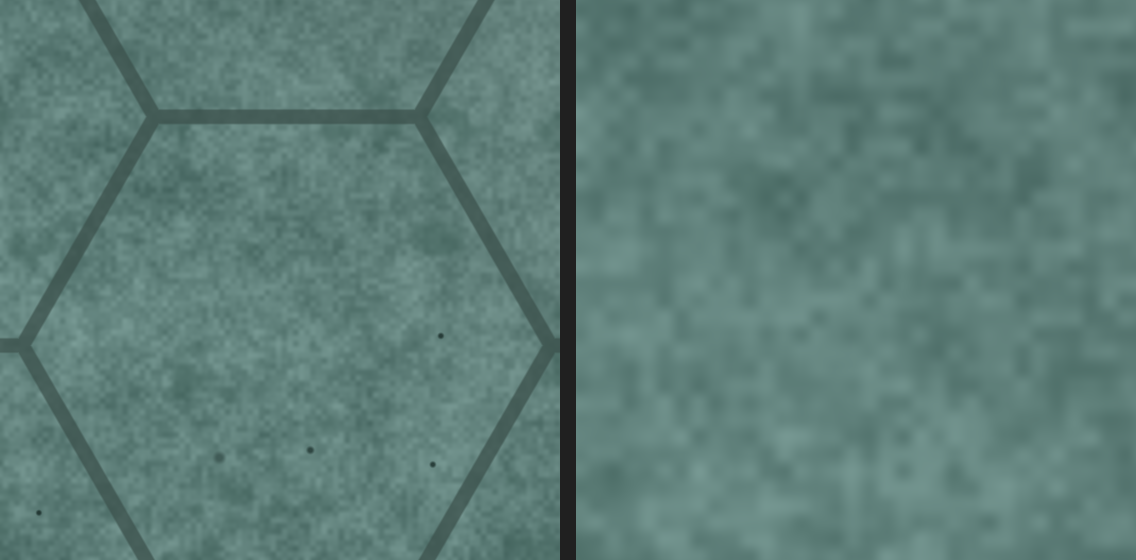
Left: the whole. Right: its middle third, enlarged.
Reproduce this texture procedurally as a Shadertoy shader.

```glsl
// Large hexagonal tiles of mottled teal stone with thin, dark translucent joints.

const float APOTHEM = 0.4085;               // tile centre to edge
const vec2 TILE_CENTER = vec2(0.512, 0.383);
const float JOINT_HALF_WIDTH = 0.013;

const vec3 STONE_DARK = vec3(0.285, 0.412, 0.390);
const vec3 STONE_LIGHT = vec3(0.440, 0.572, 0.550);
const vec3 STAIN = vec3(0.235, 0.365, 0.335);
const vec3 GREY_DUST = vec3(0.435, 0.525, 0.505);
const vec3 PIT = vec3(0.100, 0.175, 0.160);
const vec3 JOINT = vec3(0.233, 0.317, 0.297);

float hash(vec2 p) {
    vec3 q = fract(vec3(p.xyx) * 0.1031);
    q += dot(q, q.yzx + 33.33);
    return fract((q.x + q.y) * q.z);
}

float valueNoise(vec2 p) {
    vec2 cell = floor(p);
    vec2 f = fract(p);
    f = f * f * (3.0 - 2.0 * f);
    float low = mix(hash(cell), hash(cell + vec2(1.0, 0.0)), f.x);
    float high = mix(hash(cell + vec2(0.0, 1.0)), hash(cell + 1.0), f.x);
    return mix(low, high, f.y);
}

// Octaves weighted towards the fine grain, centred on zero.
float mottle(vec2 p) {
    float sum = 0.0;
    float weight = 0.34;
    float frequency = 5.0;
    for (int i = 0; i < 4; i++) {
        sum += weight * (valueNoise(p * frequency + 17.0 * float(i)) - 0.5);
        frequency *= 2.7;
        weight *= 1.2;
    }
    return sum;
}

// Distance to the nearest edge of a flat-topped hexagon grid.
float hexEdgeDistance(vec2 p, float apothem) {
    vec2 halfCell = apothem * vec2(sqrt(3.0), 1.0);
    vec2 a = mod(p + halfCell, 2.0 * halfCell) - halfCell;
    vec2 b = mod(p, 2.0 * halfCell) - halfCell;
    vec2 q = abs(dot(a, a) < dot(b, b) ? a : b);
    return apothem - max(q.y, dot(q, vec2(sqrt(3.0), 1.0) * 0.5));
}

// Sparse round pits, some crisp and some faint.
float pits(vec2 p, float density, float chance) {
    vec2 cell = floor(p * density);
    float cover = 0.0;
    for (int y = -1; y <= 1; y++) {
        for (int x = -1; x <= 1; x++) {
            vec2 id = cell + vec2(x, y);
            vec2 spot = (id + vec2(hash(id + 3.1), hash(id + 8.7))) / density;
            float size = mix(0.007, 0.017, hash(id + 21.3));
            float depth = mix(0.85, 0.25, hash(id + 21.3));
            float present = step(hash(id + 40.9), chance);
            float disc = 1.0 - smoothstep(0.25 * size, size, length(p - spot));
            cover = max(cover, present * depth * disc);
        }
    }
    return cover;
}

vec3 stone(vec2 p) {
    vec3 color = mix(STONE_DARK, STONE_LIGHT, 0.54 + mottle(p));

    // Greyish dust gathers towards the upper right.
    float dust = smoothstep(0.9, 1.9, p.x + p.y) + 0.4 * valueNoise(p * 4.0 + 61.0);
    color = mix(color, GREY_DUST, 0.22 * dust);

    // Ragged darker stains.
    float patches = 0.6 * valueNoise(p * 9.0 + 5.0) + 0.4 * valueNoise(p * 34.0 + 29.0);
    color = mix(color, STAIN, 0.5 * smoothstep(0.62, 0.88, patches));
    return mix(color, PIT, pits(p, 6.0, 0.16));
}

void mainImage(out vec4 fragColor, in vec2 fragCoord) {
    vec2 uv = fragCoord / iResolution.xy;
    float softness = max(0.0025, 0.75 / iResolution.y);

    vec3 color = stone(uv);
    float edge = hexEdgeDistance(uv - TILE_CENTER, APOTHEM);
    float joint = 1.0 - smoothstep(JOINT_HALF_WIDTH - softness, JOINT_HALF_WIDTH + softness, edge);
    color = mix(color, JOINT, 0.75 * joint);

    fragColor = vec4(color, 1.0);
}
```
